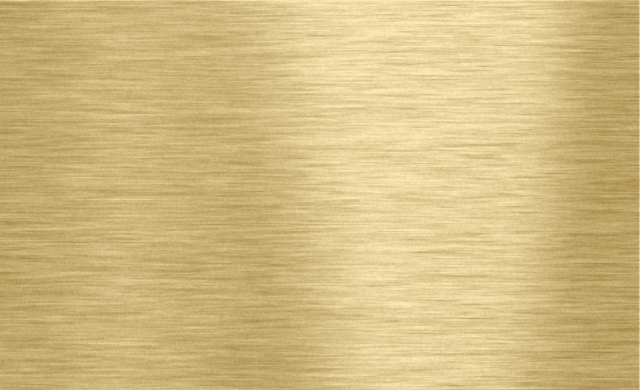
This texture is drawn by a Shadertoy shader. Its source:

```glsl
// Brushed gold sheet: broad, slightly slanted vertical sheens lit across the
// metal, overlaid with hair-thin horizontal brush streaks made of stretched
// value noise, dark scratches, fine grain and a bright rim at top and right.

const vec3 DARK_GOLD = vec3(0.72, 0.62, 0.38);
const vec3 PALE_GOLD = vec3(0.93, 0.85, 0.64);

float hash(vec2 p) {
    return fract(sin(dot(p, vec2(127.1, 311.7))) * 43758.5453);
}

// One row of smooth 1D noise; each row is shifted so streak ends never line up.
float rowNoise(float x, float row, float seed) {
    x += 17.0 * hash(vec2(row, seed));
    float cell = floor(x);
    float blend = smoothstep(0.0, 1.0, x - cell);
    return mix(hash(vec2(cell, row + seed)), hash(vec2(cell + 1.0, row + seed)), blend);
}

// Stretched noise: density.x cells along the brushing, density.y rows across it.
float streaks(vec2 p, vec2 density, float seed) {
    p *= density;
    float row = floor(p.y);
    float blend = smoothstep(0.0, 1.0, p.y - row);
    return mix(rowNoise(p.x, row, seed), rowNoise(p.x, row + 1.0, seed), blend);
}

float bump(float x, float center, float width) {
    float d = (x - center) / width;
    return exp(-d * d);
}

// Main reflection, 0 to 1, with sides that lean with height.
float reflection(vec2 uv) {
    float lean = uv.y - 0.5;
    float rise = smoothstep(0.36, 0.56, uv.x + 0.1 * lean);
    float fall = 1.0 - smoothstep(0.78, 0.94, uv.x - 0.06 * lean);
    return rise * fall;
}

// Slow lighting over the sheet.
float sheen(vec2 uv, float bright) {
    float tone = 0.12 - 0.07 * smoothstep(0.8, 1.0, uv.x);
    tone += 0.31 * bump(uv.x, 0.2, 0.12);
    tone += 0.2 * bump(uv.x, 0.36, 0.1) * uv.y;
    tone += bright * (0.75 + 0.18 * (uv.y - 0.5));
    return tone + 0.1 * bright * bump(uv.x, 0.62, 0.12);
}

// Brushing: mostly hairlines, a little broad banding and grain, centred on zero.
float brushing(vec2 p) {
    float tone = 0.06 * (streaks(p, vec2(2.0, 41.0), 3.0) - 0.5);
    tone += 0.15 * (streaks(p, vec2(5.0, 109.0), 11.0) - 0.5);
    tone += 0.34 * (streaks(p, vec2(9.0, 217.0), 23.0) - 0.5);
    tone += 0.38 * (streaks(p, vec2(13.0, 283.0), 37.0) - 0.5);
    tone += 0.22 * (streaks(p, vec2(45.0, 271.0), 43.0) - 0.5);
    return tone + 0.24 * (streaks(p, vec2(263.0, 277.0), 51.0) - 0.5);
}

// Sparse dark scratches.
float scratches(vec2 p) {
    return smoothstep(0.66, 0.95, streaks(p, vec2(14.0, 207.0), 67.0));
}

// Thin line of light along an edge, from the distance to that edge.
float rim(float dist, float width) {
    return 1.0 - smoothstep(0.5 * width, 1.5 * width, dist);
}

void mainImage(out vec4 fragColor, in vec2 fragCoord) {
    vec2 uv = fragCoord / iResolution.xy;
    vec2 p = fragCoord / iResolution.y;
    float aspect = iResolution.x / iResolution.y;

    // Slight wander keeps the streaks from being ruler straight
    vec2 brushed = p;
    brushed.y += 0.003 * (streaks(p, vec2(5.0, 23.0), 83.0) - 0.5);

    // Light plus surface texture
    float bright = reflection(uv);
    float tone = sheen(uv, bright) + brushing(brushed);
    tone -= mix(0.06, 0.3, bright) * scratches(brushed);

    // Lit rim
    tone += 0.35 * rim(1.0 - p.y, 0.003);
    tone += 0.7 * rim(aspect - p.x, 0.003);

    vec3 color = mix(DARK_GOLD, PALE_GOLD, clamp(tone, -0.4, 1.25));
    fragColor = vec4(color, 1.0);
}
```
